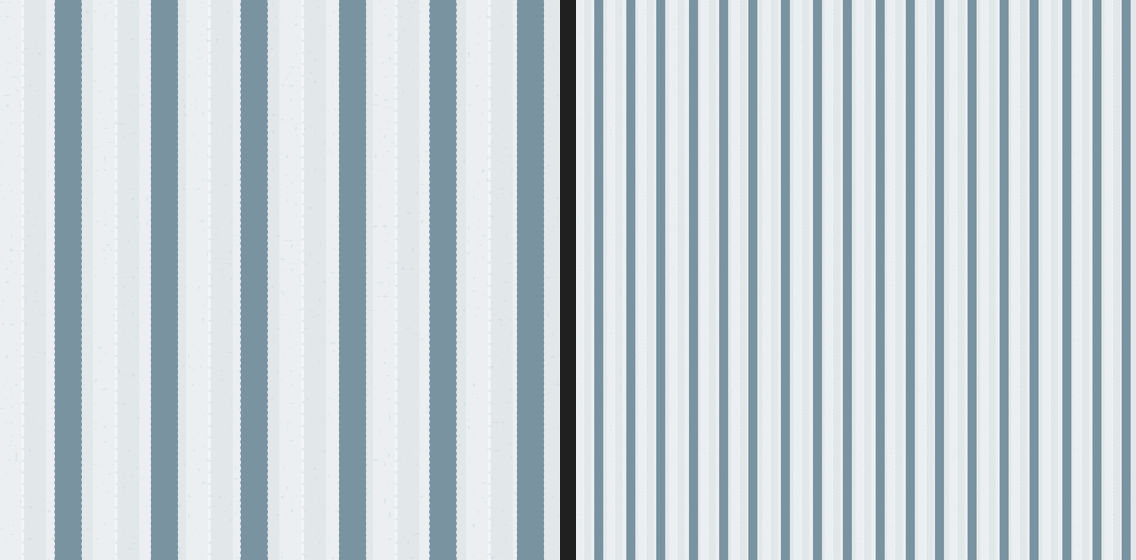
Left, the tile; right, the same tile 3 across and 3 down.
Give the GLSL for this pattern, as a three.js fragment shader.

```glsl
// Six vertical slate stripes, unevenly spaced over pale two-tone bands with stitching and paper flecks.
varying vec2 vUv;

const float TAU = 6.2831853;
const float REPEATS = 6.0;
const float SOFT = 0.0009;        // half width of a smoothed edge
const float BAND_SHIFT = 0.006;   // band offset, in repeats
const float STRIPE_HALF = 0.0241;
const float STITCH_HALF = 0.0024;
const float STITCHES = 48.0;

const vec3 LIGHT = vec3(0.920, 0.938, 0.949);
const vec3 SHADE = vec3(0.886, 0.908, 0.918);
const vec3 SLATE = vec3(0.475, 0.575, 0.627);
const vec3 THREAD = vec3(0.958, 0.970, 0.978);
const vec3 FLECK = vec3(0.790, 0.825, 0.840);

// Signed distance to the nearest whole number
float centred(float t) {
  return fract(t + 0.5) - 0.5;
}

// Soft-edged bar around zero
float bar(float d, float halfWidth) {
  return 1.0 - smoothstep(halfWidth - SOFT, halfWidth + SOFT, abs(d));
}

vec2 gradientAt(vec2 cell, float period, float seed) {
  vec2 c = mod(cell, period);
  float angle = TAU * fract(sin(dot(c, vec2(127.1, 311.7)) + seed) * 43758.5);
  return vec2(cos(angle), sin(angle));
}

// Gradient noise that wraps after a whole number of cells
float wrappedNoise(vec2 uv, float period, float seed) {
  vec2 p = uv * period;
  vec2 i = floor(p);
  vec2 f = p - i;
  vec2 w = f * f * f * (f * (f * 6.0 - 15.0) + 10.0);
  vec2 e = vec2(1.0, 0.0);
  float a = dot(gradientAt(i, period, seed), f);
  float b = dot(gradientAt(i + e.xy, period, seed), f - e.xy);
  float c = dot(gradientAt(i + e.yx, period, seed), f - e.yx);
  float d = dot(gradientAt(i + e.xx, period, seed), f - e.xx);
  return mix(mix(a, b, w.x), mix(c, d, w.x), w.y);
}

// Stripe centre within its repeat, drifting from one to the next
float stripeCentre(float index) {
  float a = TAU * index / REPEATS;
  return 0.737 + 0.0251 * cos(a - 2.462) + 0.0338 * cos(2.0 * a - 1.046)
       - 0.0039 * cos(3.0 * a);
}

float stripeMask(vec2 uv) {
  float x = uv.x * REPEATS;
  float d = (fract(x) - stripeCentre(floor(x))) / REPEATS;
  float scallop = 0.0005 * sin(TAU * 96.0 * uv.y);
  return bar(d, STRIPE_HALF + scallop);
}

float bandMask(float x) {
  float bands = 2.0 * REPEATS;
  float d = centred(x * bands + 2.0 * BAND_SHIFT - 0.75) / bands;
  return bar(d, 0.25 / bands);
}

float stitchMask(vec2 uv) {
  float across = centred(uv.x * REPEATS + BAND_SHIFT - 0.25) / REPEATS;
  float along = centred(uv.y * STITCHES) / STITCHES;
  return bar(across, STITCH_HALF) * bar(along, 0.4 / STITCHES);
}

// Sparse flecks, denser in some patches
float fleckMask(vec2 uv) {
  float density = 0.12 * wrappedNoise(uv, 24.0, 1.7);
  float coarse = wrappedNoise(uv, 120.0, 4.3) + density;
  float fine = wrappedNoise(uv, 190.0, 8.9) + density;
  return max(smoothstep(0.36, 0.56, coarse), 0.6 * smoothstep(0.40, 0.58, fine));
}

void main() {
  // Paper bands
  vec3 color = mix(LIGHT, SHADE, bandMask(vUv.x));
  color = mix(color, FLECK, 0.38 * fleckMask(vUv));

  // Stitching and stripes
  color = mix(color, THREAD, 0.85 * stitchMask(vUv));
  color = mix(color, SLATE, stripeMask(vUv));

  gl_FragColor = vec4(color, 1.0);
}
```
